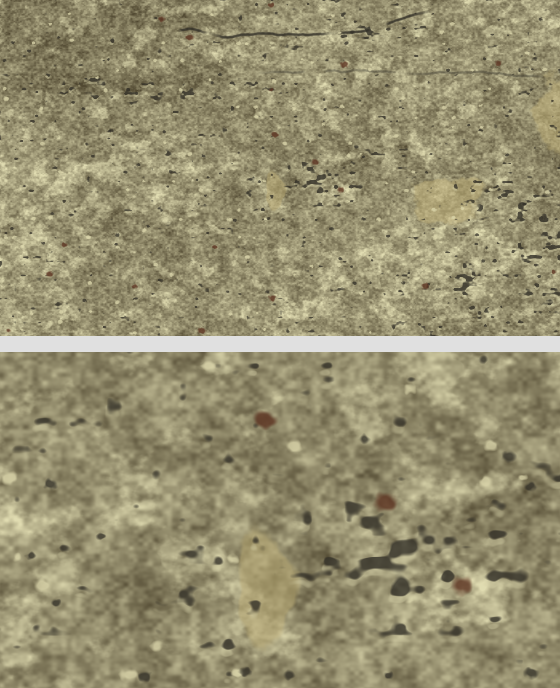
Top: the whole. Bottom: its middle third, enlarged.
A Shadertoy shader for this texture:

```glsl
const vec3 SHADOW = vec3(0.42, 0.39, 0.285);
const vec3 CHALK = vec3(0.82, 0.80, 0.64);
const vec3 OCHRE = vec3(0.70, 0.65, 0.46);
const vec3 CAVITY = vec3(0.19, 0.18, 0.15);
const vec3 RUST = vec3(0.36, 0.20, 0.13);

// Soft regions: centre xy, radius zw
const vec4 CHALKY[7] = vec4[7](
    vec4(0.53, 0.88, 0.14, 0.09), vec4(0.16, 0.48, 0.28, 0.07),
    vec4(1.18, 0.20, 0.24, 0.14), vec4(0.94, 0.64, 0.10, 0.04),
    vec4(1.41, 0.26, 0.08, 0.18), vec4(1.56, 0.95, 0.09, 0.10),
    vec4(0.12, 0.28, 0.30, 0.16));
const vec4 PITTED[6] = vec4[6](
    vec4(0.95, 0.46, 0.12, 0.09), vec4(1.47, 0.41, 0.09, 0.08),
    vec4(1.42, 0.16, 0.05, 0.09), vec4(1.07, 0.915, 0.05, 0.04),
    vec4(1.62, 0.25, 0.07, 0.20), vec4(0.50, 0.73, 0.30, 0.03));
const vec4 BARE[3] = vec4[3](
    vec4(1.33, 0.41, 0.12, 0.07), vec4(1.67, 0.65, 0.08, 0.14),
    vec4(0.82, 0.42, 0.03, 0.07));

float hash(vec2 p) {
    vec3 q = fract(vec3(p.xyx) * 0.1031);
    q += dot(q, q.yzx + 33.33);
    return fract((q.x + q.y) * q.z);
}

float noise(vec2 p) {
    vec2 i = floor(p), f = fract(p);
    f = f * f * (3.0 - 2.0 * f);
    return mix(mix(hash(i), hash(i + vec2(1, 0)), f.x),
               mix(hash(i + vec2(0, 1)), hash(i + vec2(1, 1)), f.x), f.y);
}

float fbm(vec2 p) {
    float sum = 0.0, amp = 0.5;
    for (int i = 0; i < 5; i++) {
        sum += amp * noise(p);
        p = mat2(1.6, 1.2, -1.2, 1.6) * p + 17.3;
        amp *= 0.5;
    }
    return sum / 0.97;
}

float blob(vec2 p, vec4 region) {
    vec2 q = (p - region.xy) / region.zw;
    return exp(-dot(q, q));
}

// Ragged horizontal fissure between two x limits
float crack(vec2 p, float height, vec2 span, float width, float px) {
    float path = height + 0.035 * (fbm(vec2(p.x * 9.0, height * 40.0)) - 0.5);
    float ends = smoothstep(span.x, span.x + 0.08, p.x) * smoothstep(span.y, span.y - 0.08, p.x);
    float broken = smoothstep(0.30, 0.55, noise(vec2(p.x * 16.0, height * 70.0)));
    return ends * broken * (1.0 - smoothstep(width * 0.3, width + px, abs(p.y - path)));
}

// Sparse round grains, one candidate per cell
float specks(vec2 p, float cells, float chance, float seed) {
    vec2 q = p * cells, id = floor(q) + seed;
    vec2 centre = 0.3 + 0.4 * vec2(hash(id + 3.1), hash(id + 7.7));
    float radius = mix(0.10, 0.24, hash(id + 5.3));
    float d = length((fract(q) - centre) * vec2(0.8, 1.0)) + 0.12 * (noise(q * 6.0) - 0.5);
    return step(hash(id), chance) * (1.0 - smoothstep(radius * 0.5, radius + 0.06, d));
}

float pits(vec2 p, float damage) {
    float n = 0.75 * noise(p * vec2(42.0, 72.0) + 9.0) + 0.25 * noise(p * vec2(110.0, 150.0));
    return smoothstep(0.80, 0.92, n + 0.21 * damage);
}

void mainImage(out vec4 fragColor, in vec2 fragCoord) {
    float px = 1.0 / iResolution.y;
    vec2 p = fragCoord * px;
    vec2 warped = p + 0.05 * (vec2(fbm(p * 8.0), fbm(p * 8.0 + 40.0)) - 0.5);

    float chalky = 0.0, damage = 0.0, bare = 0.0;
    for (int i = 0; i < 7; i++) chalky += blob(warped, CHALKY[i]);
    for (int i = 0; i < 6; i++) damage += blob(warped, PITTED[i]);
    for (int i = 0; i < 3; i++) bare = max(bare, blob(warped, BARE[i]));
    damage = min(damage, 1.0);

    // Cement grain, mottling and broad staining
    float tone = 0.37;
    tone += 0.48 * (noise(p * vec2(115.0, 140.0)) - 0.5);
    tone += 0.30 * (noise(p * vec2(210.0, 250.0) + 31.0) - 0.5);
    tone += 0.65 * (fbm(p * vec2(24.0, 30.0)) - 0.5);
    tone += 0.45 * (fbm(p * 3.5 + 5.0) - 0.5);
    tone += 0.14 * (noise(p * vec2(45.0, 4.0)) - 0.5);
    tone -= 0.13 * blob(p, vec4(0.15, 0.90, 0.45, 0.18));
    tone -= 0.15 * blob(warped, vec4(0.35, 0.75, 0.45, 0.03));
    tone -= 0.10 * blob(warped, vec4(1.50, 0.55, 0.25, 0.12));
    tone -= 0.08 * blob(warped, vec4(0.81, 0.50, 0.012, 0.9));

    // Flaking pale skin
    float flakes = smoothstep(0.56, 0.72, fbm(p * vec2(26.0, 32.0) + 70.0) + 0.13 * min(chalky, 1.2));
    tone += 0.34 * flakes + 0.05 * min(chalky, 1.0);
    vec3 color = mix(SHADOW, CHALK, clamp(tone, -0.25, 1.15));

    // Exposed ochre patches
    float patchEdge = smoothstep(0.36, 0.50, bare + 0.7 * (fbm(p * 20.0) - 0.5));
    color = mix(color, OCHRE + 0.12 * (tone - 0.4), 0.75 * patchEdge);

    // Pits with lit lower lips
    float hollow = pits(p, damage);
    float lip = pits(p + vec2(0.002, 0.007), damage) * (1.0 - hollow);
    color = mix(color, CHALK, 0.45 * lip);
    color = mix(color, CAVITY, 0.78 * hollow);

    // Fissures and scattered grains
    float rise = 0.07 * smoothstep(1.0, 1.28, p.x);
    float fissure = crack(p - vec2(0.0, rise), 0.90, vec2(0.38, 1.30), 0.0035, px);
    fissure = max(fissure, 0.5 * crack(p, 0.78, vec2(0.75, 1.65), 0.003, px));
    color = mix(color, CAVITY, 0.8 * fissure);
    color = mix(color, CHALK * 1.06, 0.75 * specks(p, 36.0, 0.05, 11.0));
    color = mix(color, CAVITY, 0.75 * specks(p, 42.0, 0.035, 53.0));
    color = mix(color, RUST, 0.8 * specks(p, 24.0, 0.012, 97.0));

    fragColor = vec4(clamp(color, 0.0, 1.0), 1.0);
}
```
